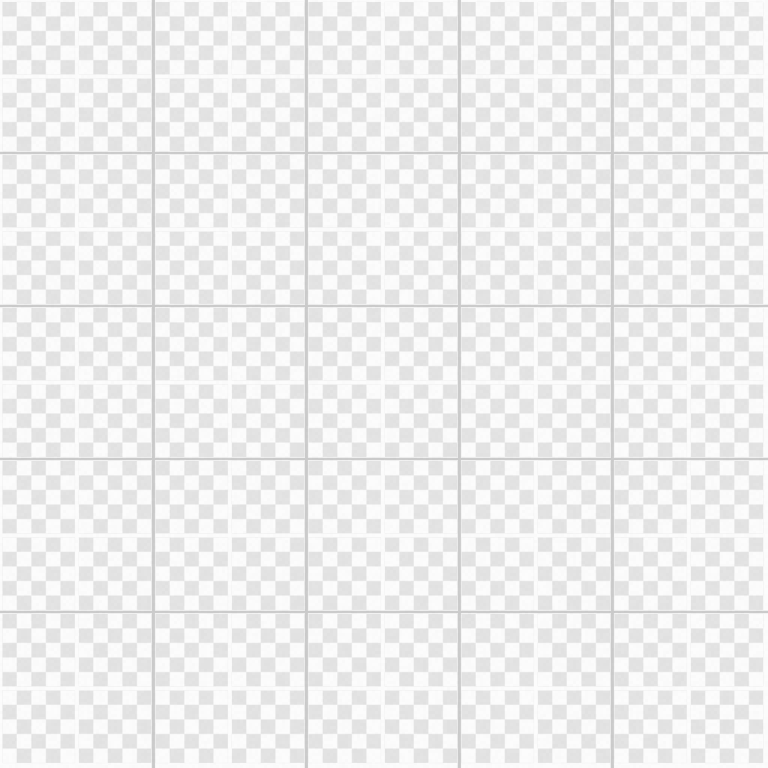
This pattern is drawn by a Shadertoy shader. Its source:

```glsl
// Five by five tiles of a pale grey checkerboard, ruled apart by thin grey lines.
// Each tile holds two by two blocks of five by five squares with a light gap between;
// the checks are a product of two softened square waves, plus a faint fine grain.

float hash(vec2 p) {
    return fract(sin(dot(p, vec2(127.1, 311.7))) * 43758.5453);
}

void mainImage(out vec4 fragColor, in vec2 fragCoord) {
    vec2 uv = fragCoord / iResolution.xy;
    uv.y = 1.0 - uv.y;
    float soft = max(0.0009, 0.6 / iResolution.y);

    // Tile space: whole numbers fall on the ruled lines
    float period = 0.1992;
    vec2 tile = (uv - vec2(0.0005, 0.0)) / period;

    // Squares inside each half-tile block
    vec2 halfTile = floor(tile * 2.0);
    vec2 cell = (fract(tile * 2.0) - 0.024) / 0.952 * 5.0;
    float cellSize = period * 0.5 * 0.952 / 5.0;
    vec2 wave = clamp(sin(3.14159 * cell) * cellSize / (3.14159 * soft), -1.0, 1.0);
    wave *= 1.0 - 2.0 * mod(halfTile, 2.0);
    float check = 0.5 + 0.5 * wave.x * wave.y;

    // Light gap around the blocks and margin at the outer edge
    vec2 inset = (2.5 - abs(cell - 2.5)) * cellSize;
    vec2 block = smoothstep(-soft, soft, inset);
    block *= step(0.0, tile) * step(tile, vec2(5.0));
    check *= block.x * block.y;

    // Inner ruled lines, the upright ones a little heavier
    vec2 nearest = round(tile);
    vec2 lineDist = abs(tile - nearest) * period;
    vec2 rule = 1.0 - smoothstep(-soft, soft, lineDist - vec2(0.0021, 0.0016));
    rule *= step(0.5, nearest) * step(nearest, vec2(4.5));
    float ruled = max(rule.x, rule.y);

    vec3 color = mix(vec3(0.984), vec3(0.888), check);
    color = mix(color, vec3(0.795), ruled);

    // Faint grain
    color += (hash(floor(uv * 256.0)) - 0.5) * 0.012;

    fragColor = vec4(color, 1.0);
}
```
